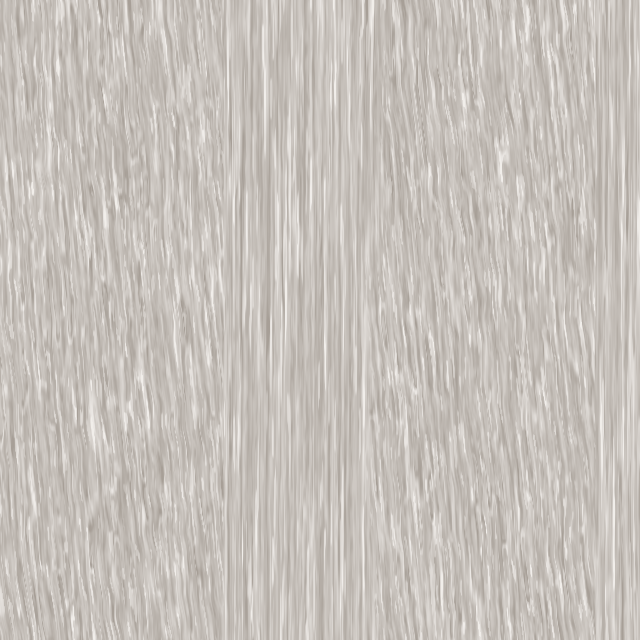
Give the GLSL for this texture, as a WebGL 2 fragment shader.

```glsl
#version 300 es
precision highp float;
// Pale grey limed wood in vertical bands: straight long grain alternates with
// short, leaning, wavy grain. Soft streaks (columns of shifted 1D noise) form
// the body; thin contour lines of the same noise give crisp pores and liming.
uniform vec2 u_resolution;
out vec4 fragColor;

float hash(vec2 p) {
    vec3 q = fract(vec3(p.xyx) * vec3(0.1031, 0.1030, 0.0973));
    q += dot(q, q.yzx + 33.33);
    return fract((q.x + q.y) * q.z);
}

float noise(vec2 p) {
    vec2 i = floor(p), f = fract(p);
    f = f * f * (3.0 - 2.0 * f);
    return mix(mix(hash(i), hash(i + vec2(1, 0)), f.x),
               mix(hash(i + vec2(0, 1)), hash(i + vec2(1, 1)), f.x), f.y);
}

// Tone along one column, with a random offset and streak length
float column(float id, float y) {
    y = y * mix(0.6, 1.5, hash(vec2(id, 7.0))) + 40.0 * hash(vec2(id, 3.0));
    float i = floor(y), f = smoothstep(0.1, 0.9, fract(y));
    return mix(hash(vec2(id, i + 11.0)), hash(vec2(id, i + 12.0)), f);
}

float streaks(vec2 p, vec2 cells, float seed) {
    p *= cells;
    float i = floor(p.x), f = smoothstep(0.2, 0.8, fract(p.x));
    return mix(column(i + seed, p.y), column(i + seed + 1.0, p.y), f);
}

// Difference of neighbouring streaks: one flank bright, the other dark
float relief(vec2 p, vec2 cells, float seed) {
    return streaks(p, cells, seed) - streaks(p + vec2(1.2 / cells.x, 0.0), cells, seed);
}

// Thin light line where the streak height crosses the middle, dark line beside it
float fibreLines(vec2 p, vec2 cells, float seed) {
    float h = streaks(p, cells, seed);
    float light = 1.0 - smoothstep(0.03, 0.15, abs(h - 0.46));
    float dark = 1.0 - smoothstep(0.02, 0.12, abs(h - 0.70));
    float strength = smoothstep(0.25, 0.75, streaks(p, cells * vec2(0.6, 1.3), seed + 500.0));
    return strength * (light - 0.75 * dark);
}

// Long, nearly parallel fibres with thin white lines
float straightGrain(vec2 p) {
    p.x += 0.003 * noise(p * vec2(12.0, 5.0)) + 0.0012 * noise(p * vec2(70.0, 30.0));
    float tone = 0.35;
    tone += 0.42 * relief(p, vec2(240.0, 3.5), 100.0);
    tone += 0.42 * (streaks(p, vec2(310.0, 5.0), 900.0) - 0.5);
    tone += 0.38 * (streaks(p, vec2(430.0, 34.0), 1700.0) - 0.5);
    tone += 0.38 * fibreLines(p, vec2(180.0, 4.0), 4000.0);
    float lime = streaks(p, vec2(310.0, 8.0), 2600.0);
    return tone + 0.52 * smoothstep(0.72, 0.86, lime);
}

// Shorter strokes that lean to the left going up, with small white flecks
float wavyGrain(vec2 p) {
    float lean = 0.08 * p.y + 0.008 * noise(p * vec2(8.0, 8.0));
    p.x += lean + 0.0035 * noise(p * vec2(45.0, 30.0));
    float tone = 0.34;
    tone += 0.36 * relief(p, vec2(200.0, 11.0), 300.0);
    tone += 0.38 * (streaks(p, vec2(280.0, 14.0), 1200.0) - 0.5);
    tone += 0.42 * (streaks(p, vec2(420.0, 50.0), 2100.0) - 0.5);
    tone += 0.38 * fibreLines(p, vec2(155.0, 12.0), 5000.0);
    float fleck = streaks(p, vec2(320.0, 24.0), 3100.0);
    return tone + 0.48 * smoothstep(0.74, 0.88, fleck);
}

void main() {
    vec2 p = gl_FragCoord.xy / u_resolution;

    // Bands: crisp left edges, a soft right edge on the middle one
    float wander = 0.03 * (noise(p * vec2(20.0, 9.0)) - 0.5);
    float straight = smoothstep(0.348, 0.351, p.x)
                   * (1.0 - smoothstep(0.57, 0.60, p.x + wander));
    straight += smoothstep(0.929, 0.932, p.x);
    float tone = mix(wavyGrain(p), straightGrain(p), straight);

    // Broken light and dark lines along the crisp edges
    float edge = min(abs(p.x - 0.349), abs(p.x - 0.930));
    float line = 1.0 - smoothstep(0.0008, 0.0024, edge);
    tone += line * 0.9 * (noise(vec2(p.x * 3.0, p.y * 17.0)) - 0.5);

    // Slow drift in lightness
    tone += 0.06 * (noise(p * vec2(11.0, 2.5) + 5.0) - 0.5);

    vec3 color = mix(vec3(0.70, 0.673, 0.645), vec3(0.888, 0.872, 0.856), clamp(tone, -0.25, 1.3));
    fragColor = vec4(color, 1.0);
}
```
